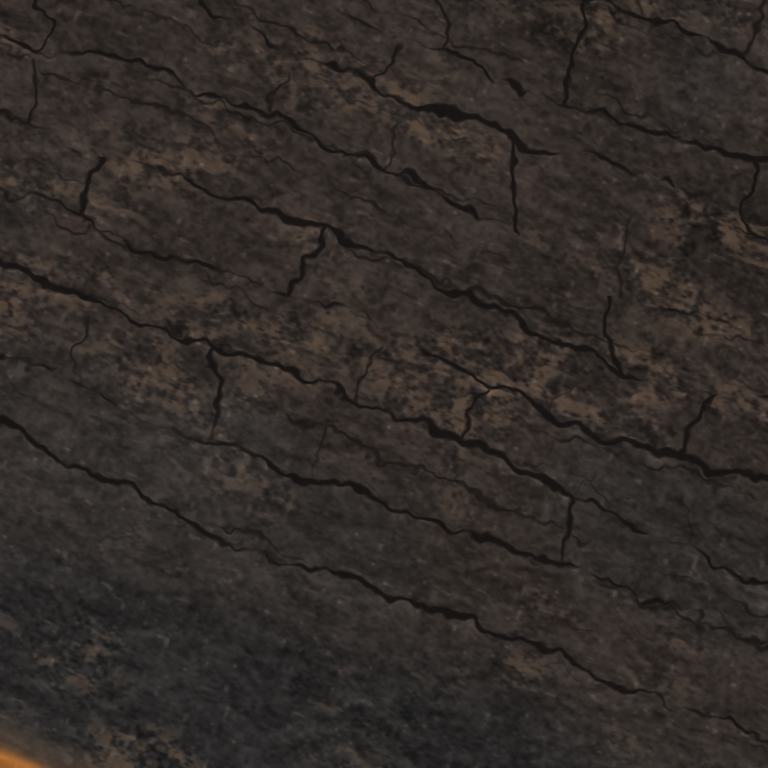
Reproduce this texture procedurally as a WebGL 2 fragment shader.

```glsl
#version 300 es
precision highp float;
// Weathered dark timber: thin ragged cracks follow a slanted grain and
// short cross cracks split the bands between them. Layered value noise
// gives the stains, fibres and grit; a worn orange edge shows at one corner.
uniform vec2 u_resolution;
out vec4 fragColor;

const float GRAIN_ANGLE = 0.38;
const vec3 BROWN = vec3(1.0, 0.865, 0.795);
const vec3 SOOT = vec3(0.95, 0.92, 0.91);
const vec3 CRACK_COLOUR = vec3(0.080, 0.070, 0.067);
const vec3 TAN = vec3(0.36, 0.29, 0.23);
const vec3 ORANGE = vec3(0.62, 0.39, 0.19);

float hash(vec2 p) {
    vec3 q = fract(vec3(p.xyx) * 0.1031);
    q += dot(q, q.yzx + 33.33);
    return fract((q.x + q.y) * q.z);
}

float noise(vec2 p) {
    vec2 i = floor(p), f = fract(p);
    f = f * f * (3.0 - 2.0 * f);
    return mix(mix(hash(i), hash(i + vec2(1, 0)), f.x),
               mix(hash(i + vec2(0, 1)), hash(i + vec2(1, 1)), f.x), f.y);
}

float fbm(vec2 p) {
    float sum = 0.0, amp = 0.53;
    for (int i = 0; i < 4; i++) {
        sum += amp * noise(p);
        p = mat2(1.6, 1.2, -1.2, 1.6) * p + 7.3;
        amp *= 0.5;
    }
    return sum;
}

// Offset that roughens everything drawn in the warped coordinates
vec2 roughen(vec2 p, float scale, float amount) {
    return amount * (vec2(noise(p * scale), noise(p * scale + 61.7)) - 0.5);
}

// Soft line; it grows paler as the half width falls to nothing
float line(float d, float width) {
    float soft = max(0.0036, 0.8 / u_resolution.y);
    return (1.0 - smoothstep(width - 0.001, width + soft, d)) * smoothstep(-0.0014, 0.0016, width);
}

// Height of the wandering crack with number id, in row units
float crackHeight(float id, float along, float seed) {
    float drift = noise(vec2(along * 3.2, id * 5.7 + seed)) - 0.5;
    float wobble = noise(vec2(along * 14.0, id * 9.1 + seed)) - 0.5;
    float ragged = noise(vec2(along * 42.0, id * 3.3 + seed)) - 0.5;
    return id + 0.56 * drift + 0.22 * wobble + 0.13 * ragged;
}

// x: darkness of the long cracks, y: pale rim along their lower side
vec2 longCracks(vec2 g, float rows, float maxWidth, float gaps, float seed) {
    float v = g.y * rows;
    vec2 result = vec2(0.0);
    for (int k = -1; k <= 2; k++) {
        float id = floor(v) + float(k);
        float d = (v - crackHeight(id, g.x, seed)) / rows;
        float strength = noise(vec2(g.x * 4.5 + 19.0, id * 7.7 + seed));
        float nick = noise(vec2(g.x * 44.0, id * 2.9 + seed)) - 0.5;
        float width = maxWidth * ((strength - gaps) / (1.0 - gaps) + 0.95 * nick);
        result.x = max(result.x, line(abs(d), width));
        float rim = smoothstep(-0.02, -0.005, d) * (1.0 - smoothstep(-0.005, 0.0, d));
        result.y = max(result.y, rim * smoothstep(gaps, 0.9, strength));
    }
    return result;
}

// Short, nearly upright cracks inside each band between long cracks
float crossCracks(vec2 p, vec2 g, float rows, float perUnit, float seed) {
    float v = g.y * rows, band = floor(v) - 2.0;
    for (int k = -1; k <= 1; k++) {
        float id = floor(v) + float(k);
        if (crackHeight(id, g.x, seed) <= v) band = id;
    }
    float low = crackHeight(band, g.x, seed);
    float across = (v - low) / max(crackHeight(band + 1.0, g.x, seed) - low, 0.05);
    float bend = 0.035 * (noise(vec2(p.y * 26.0, band * 4.1)) - 0.5);
    float x = (p.x + bend) * perUnit + hash(vec2(band, seed));
    float cell = floor(x), pick = hash(vec2(cell + 31.0, band + seed));
    float lean = 0.5 * (hash(vec2(cell, band + 8.0)) - 0.3) * (across - 0.5);
    float d = abs(fract(x) - 0.3 - 0.4 * hash(vec2(cell + 5.0, band + 2.0)) - lean) / perUnit;
    float reach = 1.0 - smoothstep(pick * 1.5 - 0.15, pick * 1.5, across);
    return line(d, 0.0034 * (pick - 0.35)) * reach;
}

void main() {
    vec2 p = gl_FragCoord.xy / u_resolution.y;
    float c = cos(GRAIN_ANGLE), s = sin(GRAIN_ANGLE);
    vec2 g = mat2(c, s, -s, c) * p + vec2(2.0, 0.0);

    // Stains, fibres and grit; the grit is coarser in worn places
    float stain = fbm(g * vec2(3.0, 5.0) + 4.0);
    float fibre = fbm(g * vec2(36.0, 85.0) + roughen(p, 30.0, 1.5));
    float grit = 0.55 * noise(g * vec2(170.0, 230.0)) + 0.45 * noise(p * 115.0 + 9.0) - 0.5;
    float worn = smoothstep(0.52, 0.76, fbm(g * vec2(5.0, 11.0) + 23.0));
    float tone = 0.199 + 0.10 * (stain - 0.5) + 0.13 * (fibre - 0.5) + (0.095 + 0.09 * worn) * grit;
    float soot = smoothstep(0.48, 0.16, g.y + 0.3 * (stain - 0.5));
    soot = max(soot, 0.5 * smoothstep(0.5, 0.7, fbm(p * 3.2 + 11.0)));
    vec3 colour = tone * mix(BROWN, SOOT, soot) * (1.0 - 0.08 * soot);

    // Worn tan patches and pale grains
    colour = mix(colour, TAN, 0.6 * worn * smoothstep(0.42, 0.72, fibre + 0.35 * grit));
    colour += 0.09 * smoothstep(0.78, 0.98, noise(g * vec2(85.0, 110.0) + 50.0)) * (0.5 + grit) * BROWN;

    // Cracks thin out towards the smooth lower part
    vec2 rough = roughen(p, 36.0, 0.011) + roughen(p, 95.0, 0.007);
    float cracked = smoothstep(0.28, 0.40, g.y);
    vec2 deep = longCracks(g + rough, 10.0, 0.0039, 0.24, 3.0);
    float hair = longCracks(g + 1.5 * rough + 0.02, 17.0, 0.0024, 0.55, 40.0).x;
    float split = crossCracks(p + rough, g + rough, 10.0, 6.5, 3.0) * smoothstep(0.46, 0.56, g.y);
    colour += 0.06 * deep.y * cracked * fibre * BROWN;
    colour = mix(colour, CRACK_COLOUR, 0.92 * max(max(deep.x, 0.7 * hair) * cracked, split));

    // Bare orange edge in the lower left corner
    float edge = p.y + 0.42 * p.x + 0.025 * (stain - 0.5);
    colour = mix(colour, TAN, 0.5 * (1.0 - smoothstep(0.045, 0.08, edge)));
    colour = mix(colour, ORANGE * (0.8 + 0.4 * fibre), 1.0 - smoothstep(0.015, 0.04, edge));
    fragColor = vec4(colour, 1.0);
}
```
